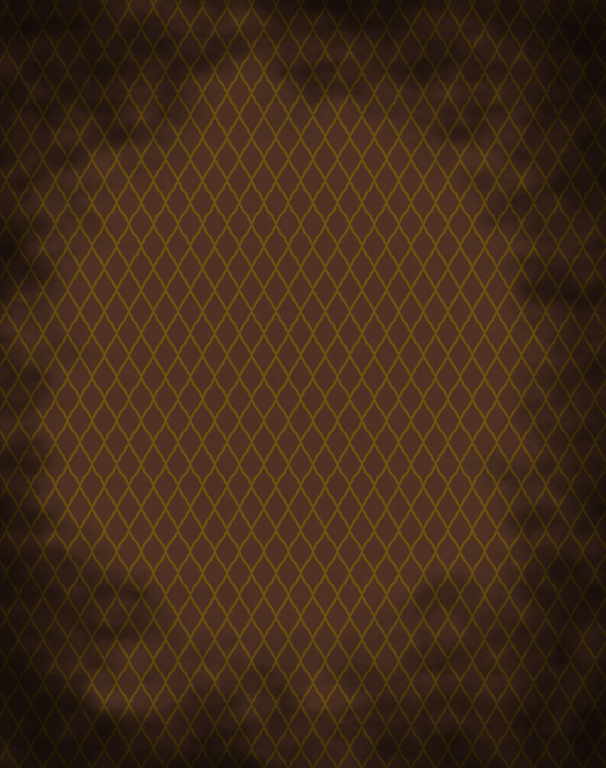
This pattern is drawn by a Shadertoy shader. Its source:

```glsl
const float TAU = 6.2831853;
const vec2 REPEATS = vec2(24.7, 17.6);
const vec2 PHASE = vec2(0.755, 0.14);
const vec3 BROWN = vec3(0.308, 0.195, 0.141);
const vec3 GOLD = vec3(0.435, 0.325, 0.055);

float hash(vec2 p) {
    vec3 q = fract(vec3(p.xyx) * 0.1031);
    q += dot(q, q.yzx + 33.33);
    return fract((q.x + q.y) * q.z);
}

float valueNoise(vec2 p) {
    vec2 cell = floor(p), f = fract(p);
    f = f * f * (3.0 - 2.0 * f);
    float low = mix(hash(cell), hash(cell + vec2(1, 0)), f.x);
    float high = mix(hash(cell + vec2(0, 1)), hash(cell + vec2(1, 1)), f.x);
    return mix(low, high, f.y);
}

float fbm(vec2 p) {
    float sum = 0.0, amplitude = 0.5;
    for (int i = 0; i < 5; i++) {
        sum += amplitude * valueNoise(p);
        p = mat2(1.6, 1.2, -1.2, 1.6) * p + 17.0;
        amplitude *= 0.5;
    }
    return sum;
}

// Half width of an ogee cell (x) and its slope (y) at height y
vec2 ogeeProfile(float y, float notch, float scallop) {
    vec3 weight = vec3(0.25 - notch - scallop, notch, scallop);
    vec3 frequency = TAU * vec3(1.0, 3.0, 5.0);
    float halfWidth = 0.25 + dot(weight, cos(frequency * y));
    float slope = -dot(weight * frequency, sin(frequency * y));
    return vec2(halfWidth, slope);
}

// Distance to the nearest trellis wall, in cell widths
float trellisDistance(vec2 p, float cellAspect) {
    float row = floor(p.y * 2.0);
    float notch = mix(0.004, 0.02, hash(vec2(row, 3.0)));
    float scallop = mix(0.010, 0.020, hash(vec2(row, 8.0)));
    vec2 profile = ogeeProfile(p.y, notch, scallop);
    float x = abs(fract(p.x + 0.5) - 0.5);
    return abs(x - profile.x) / length(vec2(1.0, profile.y / cellAspect));
}

// Smoky darkening that closes in from the borders
float burntEdge(vec2 uv, float smoke) {
    vec2 q = pow(abs(uv - vec2(0.487, 0.5)) * 2.0, vec2(2.6));
    float radius = pow(q.x + q.y, 1.0 / 2.6);
    return smoothstep(0.64, 1.22, radius + (smoke - 0.48) * 0.5);
}

void mainImage(out vec4 fragColor, in vec2 fragCoord) {
    vec2 uv = fragCoord / iResolution.xy;
    vec2 page = vec2(uv.x * iResolution.x / iResolution.y, uv.y);

    // Gold trellis over brown ground
    vec2 lattice = vec2(uv.x, 1.0 - uv.y) * REPEATS - PHASE;
    float cellAspect = REPEATS.x * iResolution.y / (REPEATS.y * iResolution.x);
    float pixel = REPEATS.x / iResolution.x;
    float d = trellisDistance(lattice, cellAspect);
    float wall = 1.0 - smoothstep(-0.6 * pixel, 0.6 * pixel, d - 0.05);
    float grain = valueNoise(page * 260.0) - 0.5;
    vec3 color = mix(BROWN * (1.0 + 0.07 * grain), GOLD, wall * 0.95);

    // Smudged wear, strongest near the borders
    float smoke = fbm(page * vec2(7.0, 9.0));
    float edge = burntEdge(uv, smoke);
    float smudge = fbm(page * vec2(22.0, 34.0) + 5.0) - 0.48;
    color *= mix(vec3(1.0), vec3(0.30, 0.29, 0.27), edge);
    color *= 1.0 + smudge * 0.9 * smoothstep(0.0, 0.4, edge);

    fragColor = vec4(clamp(color, 0.0, 1.0), 1.0);
}
```
